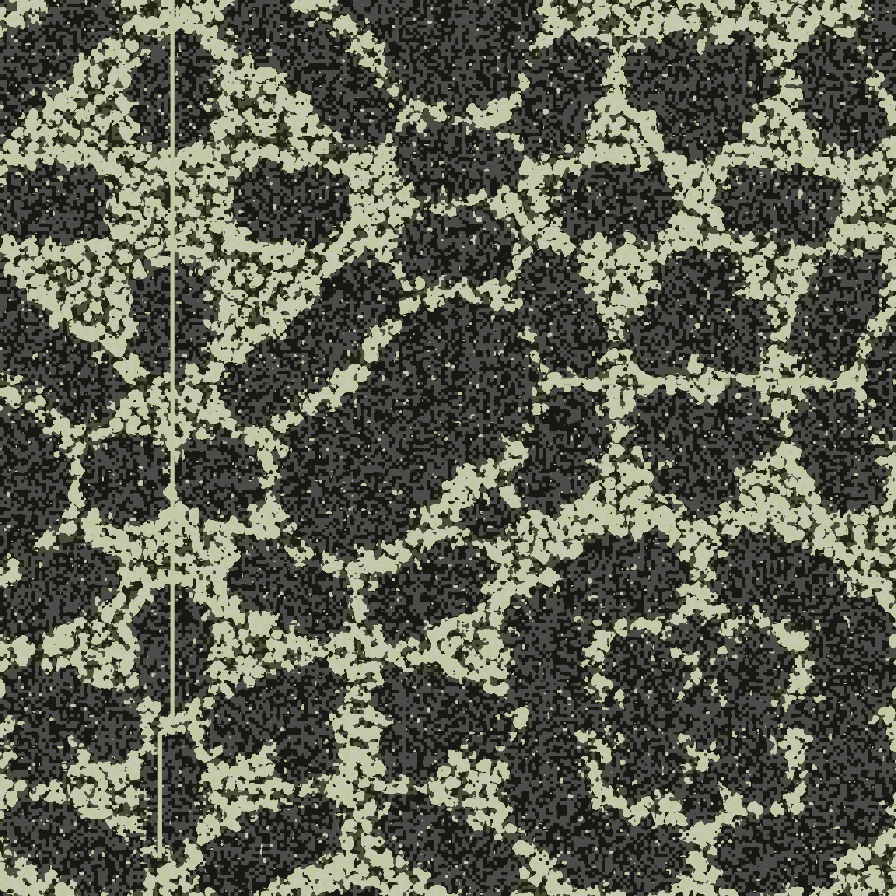
A WebGL 1 fragment shader for this pattern:

```glsl
precision highp float;
// Grainy dark blobs, mirrored about several axes, in a speckled yellow-green mesh.
uniform vec2 u_resolution;

const float SPAN = 768.0;            // design units across the canvas
const float GRAIN_SIZE = 3.0;
const float CLUMP_SIZE = 11.0;
const float CLUMP_WEIGHT = 0.52;     // clumps against single specks
const float RAGGED = 16.0;           // roughness of the blob edges
const float STRAY_DENSITY = 0.09;    // yellow threshold inside blobs
const float RIM_DENSITY = 0.60;      // yellow threshold close to blobs
const float OPEN_DENSITY = 0.45;     // yellow threshold in wide gaps
const vec2 AXIS_LEFT = vec2(148.0, 175.0);
const vec2 AXIS_RIGHT = vec2(600.0, 327.0);
const vec2 FLOWER_CENTRE = vec2(600.0, 615.0);
const vec3 BLACK = vec3(0.09, 0.09, 0.08);
const vec3 GREY = vec3(0.30, 0.30, 0.29);
const vec3 OLIVE = vec3(0.13, 0.14, 0.07);
const vec3 MOSS = vec3(0.30, 0.31, 0.22);
const vec3 YELLOW = vec3(0.77, 0.78, 0.64);
const vec3 PALE = vec3(0.78, 0.79, 0.71);

float hash(vec2 p) {
  vec3 h = fract(vec3(p.xyx) * 0.1031);
  h += dot(h, h.yzx + 33.33);
  return fract((h.x + h.y) * h.z);
}

// Blends hashes at grid corners; f is the blend weight
float blendHash(vec2 i, vec2 f) {
  float low = mix(hash(i), hash(i + vec2(1.0, 0.0)), f.x);
  float high = mix(hash(i + vec2(0.0, 1.0)), hash(i + 1.0), f.x);
  return mix(low, high, f.y);
}

float valueNoise(vec2 p) { return blendHash(floor(p), smoothstep(0.0, 1.0, fract(p))); }

// Nearly flat square cells with soft borders
float grainNoise(vec2 p) {
  p -= 0.5;
  return blendHash(floor(p), smoothstep(0.28, 0.72, fract(p)));
}

// Distance to the nearest scattered cell point
float cellular(vec2 p) {
  vec2 i = floor(p), f = fract(p);
  float nearest = 2.0;
  for (int y = -1; y <= 1; y++) {
    for (int x = -1; x <= 1; x++) {
      vec2 o = vec2(float(x), float(y));
      vec2 point = vec2(hash(i + o), hash(i + o + 71.0));
      nearest = min(nearest, length(o + point - f));
    }
  }
  return nearest;
}

float capsule(vec2 p, vec2 a, vec2 b, float r) {
  vec2 ab = b - a;
  float t = clamp(dot(p - a, ab) / dot(ab, ab), 0.0, 1.0);
  return length(p - a - ab * t) - r;
}

float disc(vec2 p, vec2 c, float r) { return length(p - c) - r; }

// Upper left: fourfold mirror, with the large joined discs
float leftBlobs(vec2 p) {
  vec2 q = abs(p - AXIS_LEFT);
  float d = capsule(q, vec2(0.0, 78.0), vec2(0.0, 114.0), 32.0);
  d = min(d, capsule(q, vec2(80.0, 0.0), vec2(122.0, 0.0), 30.0));
  d = min(d, capsule(q, vec2(72.0, 160.0), vec2(120.0, 125.0), 27.0));
  d = min(d, capsule(q, vec2(120.0, 125.0), vec2(165.0, 75.0), 28.0));
  d = min(d, disc(q, vec2(40.0, 235.0), 38.0));
  d = min(d, capsule(q, vec2(220.0, 38.0), vec2(267.0, 38.0), 29.0));
  d = min(d, capsule(q, vec2(150.0, 240.0), vec2(245.0, 150.0), 55.0));
  d = min(d, disc(q, vec2(152.0, 238.0), 64.0));
  return min(d, disc(q, vec2(245.0, 149.0), 67.0));
}

// Upper right: mirrored about a column and two rows
float rightBlobs(vec2 p) {
  vec2 q = abs(vec2(p.x, min(p.y, 440.0)) - AXIS_RIGHT);
  q.y = abs(q.y - (AXIS_RIGHT.y - AXIS_LEFT.y));
  float d = disc(q, vec2(0.0, 72.0), 34.0);
  d = min(d, disc(q, vec2(28.0, 110.0), 34.0));
  d = min(d, capsule(q, vec2(48.0, 0.0), vec2(90.0, 0.0), 30.0));
  d = min(d, capsule(q, vec2(129.0, 70.0), vec2(110.0, 116.0), 29.0));
  d = min(d, disc(q, vec2(207.0, 150.0), 66.0));
  return d + max(p.y - 440.0, 0.0);
}

// Lower left: columns folded at two axes
float lowerBlobs(vec2 p) {
  vec2 q = vec2(160.0 - abs(abs(p.x - AXIS_LEFT.x) - 160.0), p.y);
  float d = capsule(q, vec2(77.0, 492.0), vec2(125.0, 520.0), 28.0);
  d = min(d, capsule(q, vec2(0.0, 542.0), vec2(0.0, 576.0), 32.0));
  d = min(d, capsule(q, vec2(-9.0, 660.0), vec2(-9.0, 702.0), 32.0));
  d = min(d, capsule(q, vec2(55.0, 622.0), vec2(118.0, 597.0), 28.0));
  d = min(d, disc(q, vec2(114.0, 642.0), 29.0));
  d = min(d, capsule(q, vec2(50.0, 744.0), vec2(116.0, 710.0), 29.0));
  d = min(d, disc(q, vec2(160.0, 800.0), 40.0));
  return max(d, p.x - 505.0);
}

// Lower right: four lobes within a dark ring
float flowerBlobs(vec2 p) {
  vec2 q = abs(p - FLOWER_CENTRE);
  float d = capsule(q, vec2(36.0, 35.0), vec2(52.0, 46.0), 27.0);
  d = min(d, capsule(q, vec2(130.0, 35.0), vec2(130.0, 72.0), 34.0));
  d = min(d, capsule(q, vec2(45.0, 122.0), vec2(90.0, 114.0), 33.0));
  d = min(d, capsule(q, vec2(0.0), vec2(130.0, 0.0), 15.0));
  d = min(d, disc(q, vec2(0.0, 68.0), 19.0));
  return min(d, disc(q, vec2(0.0), 26.0));
}

float verticalLine(vec2 p, float x, float top, float bottom) {
  float inside = step(top, p.y) * step(p.y, bottom);
  return inside * (1.0 - smoothstep(1.2, 2.4, abs(p.x - x)));
}

void main() {
  vec2 p = gl_FragCoord.xy / u_resolution * SPAN;
  p.y = SPAN - p.y;
  float d = min(min(leftBlobs(p), rightBlobs(p)), min(lowerBlobs(p), flowerBlobs(p)));
  d = min(d, disc(p, vec2(417.0, 443.0), 20.0));

  // Speckle density rises across the ragged rim, then thins in the gaps
  float ragged = d + RAGGED * (valueNoise(p / 9.0) - 0.5);
  float outside = smoothstep(-6.0, 9.0, ragged);
  float density = mix(RIM_DENSITY, OPEN_DENSITY, smoothstep(9.0, 24.0, d));
  density = mix(STRAY_DENSITY, density, outside);
  float grain = grainNoise(p / GRAIN_SIZE);
  float speck = grainNoise(p / GRAIN_SIZE + 400.0);
  float clump = smoothstep(0.1, 0.9, cellular(p / CLUMP_SIZE));
  float lit = smoothstep(-0.03, 0.03, density - mix(speck, clump, CLUMP_WEIGHT));

  // Grey or olive grain below, yellow specks above
  float bright = smoothstep(0.44, 0.52, grain);
  vec3 colour = mix(mix(BLACK, GREY, bright), mix(OLIVE, MOSS, bright), outside);
  colour = mix(colour, mix(YELLOW, PALE, smoothstep(0.5, 0.6, grain)), lit);

  // Thin axis lines and a dotted row
  float line = verticalLine(p, AXIS_LEFT.x, 0.0, 615.0);
  line = max(line, verticalLine(p, 137.0, 630.0, 735.0));
  float dots = smoothstep(0.45, 0.6, valueNoise(vec2(p.x / 5.0, 9.0)));
  dots *= 1.0 - smoothstep(2.0, 4.0, abs(p.y - AXIS_RIGHT.y));
  dots *= step(468.0, p.x) * step(p.x, 738.0);
  gl_FragColor = vec4(mix(colour, YELLOW, max(line, dots)), 1.0);
}
```
